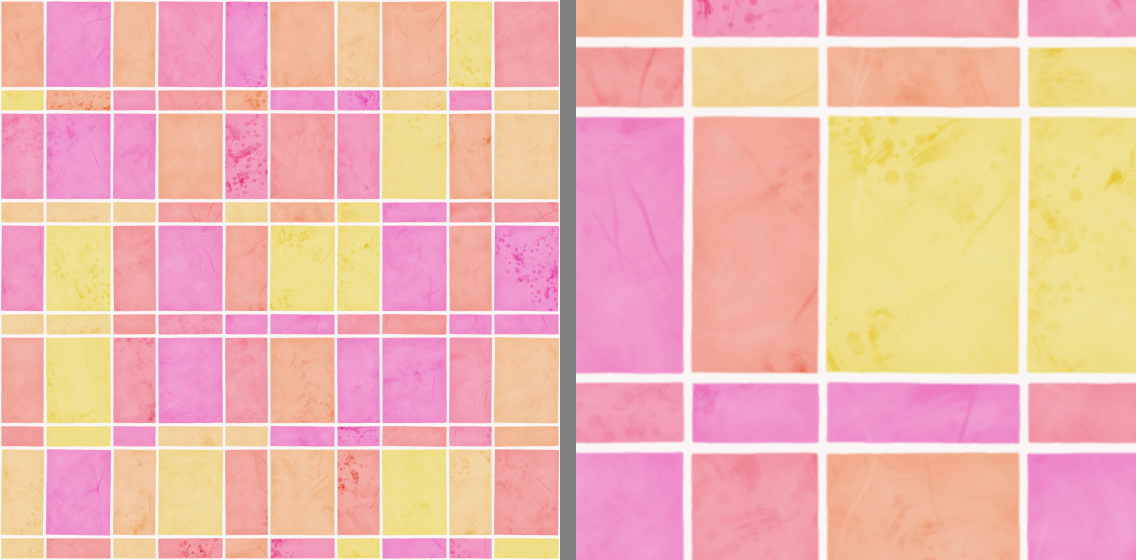
Left: the whole. Right: its middle third, enlarged.
This pattern is drawn by a Shadertoy shader. Its source:

```glsl
// Pastel plaid of narrow, wide, short and tall tiles with white seams and worn, speckled paint.

vec3 hash3(vec2 p) {
    return fract(sin(vec3(dot(p, vec2(127.1, 311.7)),
                          dot(p, vec2(269.5, 183.3)),
                          dot(p, vec2(419.2, 371.9)))) * 43758.5);
}

// Layered, warped sines: cloudy stains, roughly -1 to 1
float mottle(vec2 p) {
    float sum = 0.0, amp = 0.5;
    for (int i = 0; i < 7; i++) {
        p = mat2(0.8, 0.6, -0.6, 0.8) * p * 1.65 + 0.9 * sin(p.yx * 1.3 + float(i));
        sum += amp * sin(p.x) * cos(p.y);
        amp *= 0.74;
    }
    return sum;
}

// Cellular noise: dots of random size, 0 to 1
float specks(vec2 p) {
    float nearest = 1.0;
    for (int y = -1; y <= 1; y++)
    for (int x = -1; x <= 1; x++) {
        vec2 c = floor(p) + vec2(x, y);
        vec3 h = hash3(c);
        nearest = min(nearest, length(p - c - h.xy) - 0.5 * h.z * h.z);
    }
    return smoothstep(0.15, -0.15, nearest);
}

// Faint straight scratches across one tile
float scratches(vec2 q, vec2 id) {
    float sum = 0.0;
    for (int i = 0; i < 4; i++) {
        vec3 h = hash3(id + 31.7 * float(i + 1));
        float angle = 0.3 + 2.2 * h.z;
        vec2 s = q - (h.xy - 0.5) * vec2(0.4, 0.6);
        s = mat2(cos(angle), -sin(angle), sin(angle), cos(angle)) * s;
        sum += (h.x - 0.35) * smoothstep(0.012, 0.0, abs(s.y + 0.006 * sin(s.x * 25.0)))
             * smoothstep(0.08 + 0.2 * h.y, 0.0, abs(s.x));
    }
    return sum;
}

// Yellow through peach and coral to orchid
vec3 tileColour(float t) {
    vec3 ramp[6] = vec3[6](
        vec3(0.94, 0.88, 0.56), vec3(0.95, 0.83, 0.64), vec3(0.95, 0.71, 0.60),
        vec3(0.95, 0.64, 0.64), vec3(0.95, 0.61, 0.74), vec3(0.94, 0.59, 0.81));
    float s = clamp(t * 6.0 - 0.5, 0.0, 5.0);
    int i = min(int(s), 4);
    return mix(ramp[i], ramp[i + 1], smoothstep(0.2, 0.8, s - float(i)));
}

void mainImage(out vec4 fragColor, in vec2 fragCoord) {
    vec2 grid = fragCoord / iResolution.y * 5.0;
    vec2 f = fract(grid);

    // Each repeat splits into two columns and two rows
    vec2 split = vec2(0.402, 0.208);
    vec2 upper = step(split, f);
    vec2 id = floor(grid) * 2.0 + upper;
    vec2 lo = split * upper;
    vec2 hi = mix(split, vec2(1.0), upper);
    vec3 rnd = hash3(id + 3.0);

    // Slightly tilted tile with softened corners
    vec2 q = f - 0.5 * (lo + hi);
    q += (rnd.y - 0.6) * 0.025 * vec2(q.y, -q.x);
    vec2 e = abs(q) - 0.5 * (hi - lo) + vec2(0.0125, 0.015) + 0.008;
    float d = length(max(e, 0.0)) + min(max(e.x, e.y), 0.0) - 0.008;

    // Wear: fine stains everywhere, strong blotches on a few tiles
    vec2 p = grid + rnd.xy * 17.0;
    float cloud = mottle(p * 3.5);
    float fine = mottle(p * 11.0 + 5.0);
    float patches = smoothstep(0.0, 0.9, mottle(p * 1.6 + 9.0) + 0.25);
    float wear = 0.12 + 0.88 * pow(rnd.z, 3.0);
    float stain = 0.09 * cloud + 0.08 * fine
                + 0.9 * wear * patches * smoothstep(0.15, 0.9, fine + 0.3 * cloud)
                + 0.7 * wear * patches * specks(p * 22.0)
                + 0.45 * scratches(q, id)
                + 0.10 * smoothstep(-0.10, 0.0, d);

    // Stains deepen the paint, rubbed areas fade towards white
    vec3 paint = tileColour(rnd.x);
    paint = mix(vec3(max(paint.r, paint.g)), paint, 1.0 + stain);
    paint *= 1.0 - 0.05 * max(stain, 0.0);

    float soft = max(0.006, 3.75 / iResolution.y);
    float cover = smoothstep(soft, -soft, d + 0.002 * fine);
    vec3 colour = mix(vec3(0.98, 0.965, 0.965), paint, cover);
    fragColor = vec4(clamp(colour, 0.0, 1.0), 1.0);
}
```
